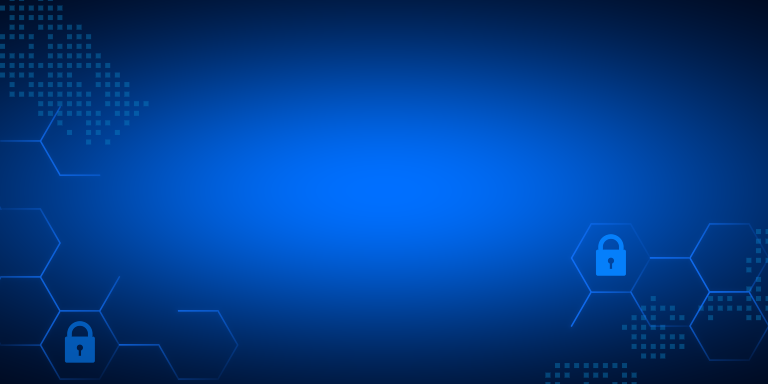
This background is drawn by a WebGL 2 fragment shader. Its source:

```glsl
#version 300 es
precision highp float;
// Blue security backdrop: an elliptical glow, partial honeycomb outlines in the
// lower corners, padlock icons and two fields of square dots. Built from distance
// functions in canvas heights: x runs 0..2 and y runs 0..1.

uniform vec2 u_resolution;
out vec4 fragColor;

const vec3 EDGE_BLUE = vec3(0.0, 0.0, 0.04);
const vec3 CORE_BLUE = vec3(0.0, 0.437, 1.0);
const vec3 LINE_BLUE = vec3(0.07, 0.45, 1.0);
const vec3 LOCK_BLUE = vec3(0.02, 0.51, 1.0);
const vec3 DOT_TEAL = vec3(0.04, 0.52, 0.78);
const vec2 GLOW_CENTER = vec2(1.0, 0.503);
const vec2 GLOW_SCALE = vec2(0.86, 2.2);
const float GLOW_FALLOFF = 1.16;

const float HEX_RADIUS = 0.1026;
const vec2 HEX_STEP = vec2(0.1542, 0.0885);   // column, half row
const vec2 LEFT_HEX = vec2(0.208, 0.1016);
const vec2 RIGHT_HEX = vec2(1.591, 0.328);
const float LINE_HALF = 0.002;
const float DOT_PITCH = 0.02492;
const float DOT_HALF = 0.0065;
const float DOT_ALPHA = 0.4;

// Each hexagon: column, half row, bit mask of drawn sides, angle of brightest part
const vec4 LEFT_CELLS[8] = vec4[8](
    vec4(-1, 1, 63, 0.6), vec4(-1, 3, 35, -0.8), vec4(-1, 5, 11, 0.0), vec4(0, 6, 28, 3.6),
    vec4(0, 0, 63, 2.1), vec4(1, 1, 4, 3.7), vec4(1, -1, 3, 2.4), vec4(2, 0, 51, 2.2));
const vec4 RIGHT_CELLS[5] = vec4[5](
    vec4(0, 0, 63, 3.5), vec4(0, -2, 4, 2.6), vec4(1, -1, 59, 2.2),
    vec4(2, 0, 63, 3.5), vec4(2, -2, 63, 2.0));

// Dot clusters on the right: center and radii, y measured from the top
const vec4 CLUSTERS[4] = vec4[4](
    vec4(1.99, 0.68, 0.045, 0.085), vec4(1.91, 0.795, 0.11, 0.05),
    vec4(1.70, 0.86, 0.09, 0.085), vec4(1.54, 0.985, 0.13, 0.045));

float hash(vec2 p) {
    return fract(sin(dot(p, vec2(127.1, 311.7))) * 43758.5453);
}

float cover(float dist, float px) {
    return smoothstep(0.6 * px, -0.6 * px, dist);
}

float segmentDist(vec2 p, vec2 a, vec2 b) {
    vec2 ab = b - a;
    return length(p - a - ab * clamp(dot(p - a, ab) / dot(ab, ab), 0.0, 1.0));
}

float boxDist(vec2 p, vec2 halfSize) {
    vec2 d = abs(p) - halfSize;
    return length(max(d, 0.0)) + min(max(d.x, d.y), 0.0);
}

vec2 direction(float angle) {
    return vec2(cos(angle), sin(angle));
}

// Selected sides of one hexagon, fading away from its bright angle
float hexOutline(vec2 p, vec4 cell, float px) {
    vec2 q = p - cell.xy * HEX_STEP;
    float dist = 10.0;
    for (int k = 0; k < 6; k++) {
        if (((int(cell.z) >> k) & 1) == 0) continue;
        float angle = radians(60.0 * float(k));
        vec2 a = HEX_RADIUS * direction(angle);
        vec2 b = HEX_RADIUS * direction(angle + radians(60.0));
        dist = min(dist, segmentDist(q, a, b));
    }
    float along = clamp(0.5 + 0.5 * dot(q, direction(cell.w)) / HEX_RADIUS, 0.0, 1.0);
    float line = cover(dist - LINE_HALF, px) + 0.18 * exp(-dist / 0.006);
    return line * mix(0.1, 0.9, along);
}

// Rounded body, arched shackle and keyhole
float padlock(vec2 p, float px) {
    float body = boxDist(p + vec2(0.0, 0.012), vec2(0.034, 0.029)) - 0.005;
    vec2 arch = p - vec2(0.0, 0.029);
    arch.y = max(arch.y, 0.0);
    float shackle = abs(length(arch) - 0.027) - 0.006;
    shackle = max(shackle, -p.y);
    float keyhole = min(length(p + vec2(0.0, 0.007)) - 0.008,
                        boxDist(p + vec2(0.0, 0.018), vec2(0.003, 0.010)));
    return cover(max(min(body, shackle), -keyhole), px);
}

float leftRegion(vec2 c) {
    return step(c.x, 0.15 + 0.87 * c.y) * step(c.y, 0.235 + 0.62 * c.x)
         * step(c.x + 1.21 * c.y, 0.735);
}

float rightRegion(vec2 c) {
    float inside = 0.0;
    for (int i = 0; i < 4; i++)
        inside = max(inside, step(length((c - CLUSTERS[i].xy) / CLUSTERS[i].zw), 1.0));
    return inside;
}

// Square dots on a grid, thinned at random and kept inside one region
float dotField(vec2 p, vec2 origin, bool onLeft, float px) {
    vec2 cell = floor((p - origin) / DOT_PITCH + 0.5);
    vec2 center = origin + cell * DOT_PITCH;
    float region = onLeft ? leftRegion(center) : rightRegion(center);
    float keep = step(onLeft ? 0.2 : 0.35, hash(cell));
    return region * keep * cover(boxDist(p - center, vec2(DOT_HALF)), px);
}

void main() {
    vec2 p = gl_FragCoord.xy / u_resolution * vec2(2.0, 1.0);
    float px = 1.0 / u_resolution.y;

    vec2 g = (p - GLOW_CENTER) * GLOW_SCALE;
    vec3 color = mix(EDGE_BLUE, CORE_BLUE, exp(-GLOW_FALLOFF * dot(g, g)));

    vec2 down = vec2(p.x, 1.0 - p.y);
    float dots = dotField(down, vec2(0.0065, -0.004), true, px)
               + dotField(down, vec2(0.0065, 0.005), false, px);
    color = mix(color, DOT_TEAL, DOT_ALPHA * dots);

    float lines = 0.0;
    for (int i = 0; i < 8; i++)
        lines = max(lines, 0.75 * hexOutline(p - LEFT_HEX, LEFT_CELLS[i], px));
    for (int i = 0; i < 5; i++)
        lines = max(lines, 0.85 * hexOutline(p - RIGHT_HEX, RIGHT_CELLS[i], px));
    color = mix(color, LINE_BLUE, min(lines, 1.0));

    color = mix(color, LOCK_BLUE, 0.6 * padlock(p - LEFT_HEX, px));
    color = mix(color, LOCK_BLUE, 0.95 * padlock(p - RIGHT_HEX, px));
    fragColor = vec4(color, 1.0);
}
```
